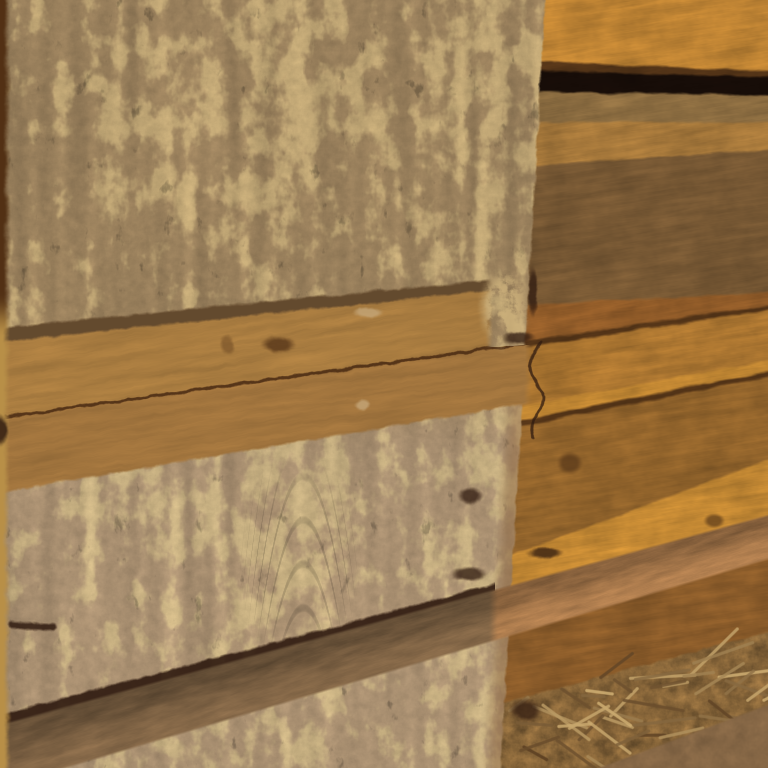
A Shadertoy shader for this texture:

```glsl
// Weathered barn panel with a nailed beam, sloping rails, warm planks and straw.

vec2 hash2(vec2 p) {
  return fract(sin(p * mat2(127.1, 311.7, 269.5, 183.3)) * 43758.5);
}

float corner(vec2 i, vec2 f, vec2 c) {
  return dot(hash2(i + c) * 2. - 1., f - c);
}

float gradientNoise(vec2 p) {
  vec2 i = floor(p), f = fract(p), u = f * f * (3. - 2. * f), e = vec2(0, 1);
  return mix(mix(corner(i, f, e.xx), corner(i, f, e.yx), u.x),
             mix(corner(i, f, e.xy), corner(i, f, e.yy), u.x), u.y);
}

float fbm(vec2 p) {
  float sum = 0., amp = .6;
  for (int i = 0; i < 4; i++) {
    sum += amp * gradientNoise(p);
    p = p * 2.03 + 17.3;
    amp *= .55;
  }
  return sum;
}

// Coverage below a line from height a at x = 0 to b at x = 1
float below(vec2 p, float a, float b) {
  return 1. - smoothstep(-.0025, .0025, p.y - mix(a, b, p.x));
}

void layer(inout vec3 col, vec3 tint, vec2 p, float a, float b) {
  col = mix(col, tint, below(p, a, b));
}

float blot(vec2 p, float x, float y, float w, float h) {
  return 1. - smoothstep(.5, 1.1, length((p - vec2(x, y)) / vec2(w, h)));
}

float stroke(vec2 p, vec2 a, vec2 b, float width) {
  vec2 d = b - a;
  float t = clamp(dot(p - a, d) / dot(d, d), 0., 1.);
  return 1. - smoothstep(.4 * width, 1.6 * width, length(p - a - d * t));
}

vec3 weatheredPanel(vec2 p) {
  float lower = 1. - smoothstep(.4, .55, p.y);
  float streak = gradientNoise(p * vec2(55, 3));
  float flake = fbm(p * vec2(31, 22)) + .35 * (streak + gradientNoise(p * vec2(7, 4)));
  vec3 wood = mix(vec3(.6, .5, .36), vec3(.66, .56, .44), lower);
  vec3 paint = mix(vec3(.74, .64, .45), vec3(.77, .68, .5), lower);
  vec3 col = mix(wood, paint, smoothstep(-.06, .22, flake));
  col *= 1. + .18 * streak + .16 * fbm(p * 80.);
  col *= 1. - .22 * smoothstep(.2, .4, fbm(p * vec2(48, 30) + 40.));
  // Arched grain
  float arch = p.y + 60. * pow(p.x - .395, 2.);
  float arcs = smoothstep(.75, 1., cos((arch - .38) * 110.));
  return col * (1. - .14 * arcs * blot(p, .39, .27, .08, .14));
}

vec3 planks(vec2 p) {
  vec2 q = vec2((p.x - .7) / .3, p.y + .006 * fbm(p * vec2(22, 40)));
  vec3 col = vec3(.74, .51, .2), bright = vec3(.76, .53, .2), seam = vec3(.32, .2, .09);
  layer(col, seam, q, .92, .908);
  layer(col, vec3(.09, .05, .03), q, .907, .9);
  layer(col, vec3(.54, .42, .25), q, .881, .876);
  layer(col, vec3(.65, .47, .23), q, .841, .841);
  layer(col, vec3(.46, .34, .2), q, .784, .805);
  layer(col, vec3(.57, .36, .16), q, .603, .62);
  layer(col, seam, q, .558, .602);
  layer(col, vec3(.67, .46, .19), q, .55, .596);
  layer(col, bright, q, .475, .53);
  layer(col, seam, q, .457, .517);
  layer(col, vec3(.57, .39, .17), q, .449, .51);
  layer(col, bright, q, .29, .401);
  layer(col, vec3(.53, .35, .16), p, -.02, .29);
  col *= 1. + .25 * fbm(vec2(p.x * 13., (p.y - .15 * p.x) * 110.)) + .25 * fbm(p * 20.);
  return mix(col, seam, .65 * (blot(p, .742, .397, .017, .015) + blot(p, .93, .322, .014, .01)));
}

vec3 beam(vec2 p) {
  vec3 col = mix(vec3(.66, .485, .25), vec3(.63, .455, .24), below(p, .456, .597));
  col *= 1. + .2 * fbm(vec2(p.x * 9., (p.y - .16 * p.x) * 95.));
  col = mix(vec3(.39, .29, .18), col, below(p, .555, .66));
  float marks = stroke(p, vec2(0, .456), vec2(.7, .555), .002)
    + .8 * blot(p, .362, .551, .023, .012) + .4 * blot(p, .296, .551, .01, .014);
  col = mix(col, vec3(.28, .16, .07), .85 * marks);
  float nails = blot(p, .48, .593, .02, .008) + blot(p, .472, .473, .011, .008);
  return mix(col, vec3(.77, .65, .47), .8 * nails);
}

void scatterStraw(inout vec3 col, vec2 p) {
  for (float i = 0.; i < 50.; i++) {
    vec2 r = hash2(vec2(i, 3.7)), s = hash2(vec2(i, 9.2));
    float x = mix(.66, 1.02, r.x), angle = 1.7 * s.x - .8;
    vec2 a = vec2(x, r.y * (.27 * x - .09));
    vec2 b = a + mix(.025, .085, s.y) * vec2(cos(angle), sin(angle));
    vec3 tint = mix(vec3(.34, .23, .12), vec3(.83, .7, .46), fract(s.y * 7.));
    col = mix(col, tint, .85 * stroke(p, a, b, .002));
  }
}

void mainImage(out vec4 fragColor, in vec2 fragCoord) {
  vec2 p = fragCoord / iResolution.xy;
  vec2 rough = p + .006 * vec2(fbm(p * 42.), fbm(p * 42. + 9.));
  vec3 dark = vec3(.18, .1, .06);
  // Planks, straw and panel
  vec3 col = planks(p);
  layer(col, vec3(.52, .39, .22) * (1. + .7 * fbm(p * 50.)), rough, -.09, .177);
  scatterStraw(col, p);
  float edge = rough.x - .652 - .058 * p.y;
  float stain = smoothstep(-.028, -.004, edge) * smoothstep(.58, .42, p.y);
  vec3 panel = mix(weatheredPanel(p), vec3(.58, .43, .28), .55 * stain);
  col = mix(panel, col, smoothstep(-.002, .002, edge));
  // Beam
  float end = rough.x - mix(.637, .688, below(p, .456, .597));
  float mask = below(rough, .573, .671) - below(rough, .359, .528);
  col = mix(col, beam(rough), mask * (1. - smoothstep(-.006, .006, end)));
  // Frayed fibre, cracks and holes
  float fibre = smoothstep(-.18, .12, fbm(p * 55.)) * blot(rough, .657, .598, .034, .055);
  col = mix(col, vec3(.8, .69, .48), .85 * fibre);
  vec2 bent = rough + vec2(.008 * sin(p.y * 75.), 0);
  float cracks = stroke(bent, vec2(.697, .555), vec2(.7, .43), .002)
    + blot(rough, .675, .56, .022, .009) + blot(rough, .694, .62, .007, .035)
    + blot(rough, .612, .354, .017, .012) + blot(rough, .61, .253, .024, .01)
    + blot(rough, .71, .28, .024, .008) + blot(rough, .685, .075, .022, .016);
  col = mix(col, dark, .75 * min(cracks, 1.));
  // Rails and shadow
  float under = below(rough, .069, .334) * step(p.x, .645);
  col = mix(col, dark, .9 * under * (1. - below(p, .04, .31)));
  float across = (p.y - mix(-.025, .272, p.x)) / mix(.081, .057, p.x);
  vec3 rail = mix(vec3(.5, .39, .27), vec3(.67, .48, .3), smoothstep(.635, .65, p.x));
  rail *= 1.04 - .25 * smoothstep(.2, .85, across) + .28 * fbm(vec2(p.x * 22., across * 7.));
  col = mix(col, rail, below(p, .056, .329) - below(p, -.025, .272));
  layer(col, vec3(.52, .4, .27) * (1. + .25 * fbm(p * 45.)), p, -.291, .082);
  // Left border and hooked stain
  vec3 border = mix(vec3(.72, .56, .28), vec3(.32, .19, .08), smoothstep(.56, .62, p.y));
  col = mix(border, col, smoothstep(.004, .014, rough.x));
  float hook = stroke(rough, vec2(.015, .187), vec2(.07, .183), .004);
  col = mix(col, dark, .85 * max(hook, blot(rough, 0., .44, .012, .02)));
  fragColor = vec4(col, 1);
}
```
